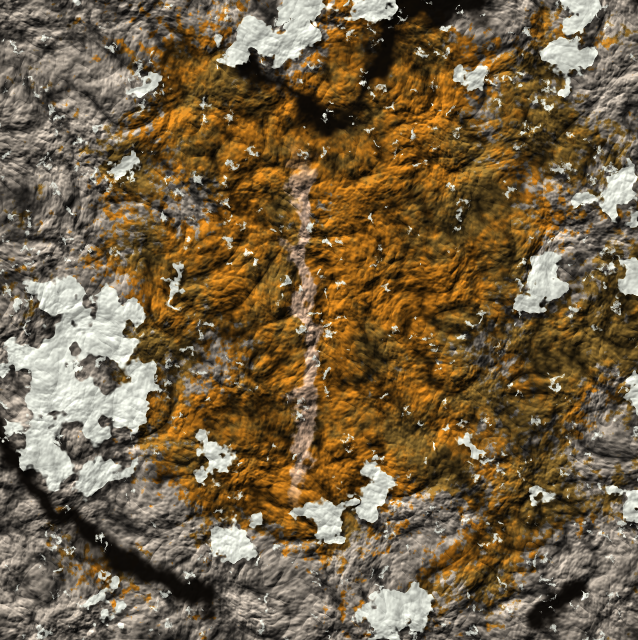
Give the GLSL for this texture, as a Shadertoy shader.

```glsl
#define ROCK vec3(0.60, 0.56, 0.51)
#define MOSS_ORANGE vec3(0.65, 0.41, 0.11)
#define MOSS_OLIVE vec3(0.45, 0.35, 0.16)
#define VEIN vec3(0.78, 0.66, 0.57)
#define LICHEN vec3(0.90, 0.91, 0.86)
#define CREVICE vec3(0.04, 0.03, 0.02)
#define LIGHT_DIR vec2(-0.45, 0.89)
#define BUMP_SCALE 12.0
#define RELIEF 0.23
#define LICHEN_CHANCE 0.42
#define FLECK_CHANCE 0.16
#define EDGE 0.003

vec2 hash2(vec2 p) {
    vec3 q = fract(p.xyx * vec3(0.1031, 0.1030, 0.0973));
    q += dot(q, q.yzx + 33.33);
    return fract((q.xx + q.yz) * q.zy);
}

float gradientNoise(vec2 p) {
    vec2 i = floor(p), f = fract(p);
    vec2 u = f * f * f * (f * (f * 6.0 - 15.0) + 10.0);
    vec2 o = vec2(0.0, 1.0);
    float a = dot(hash2(i) * 2.0 - 1.0, f);
    float b = dot(hash2(i + o.yx) * 2.0 - 1.0, f - o.yx);
    float c = dot(hash2(i + o.xy) * 2.0 - 1.0, f - o.xy);
    float d = dot(hash2(i + o.yy) * 2.0 - 1.0, f - o.yy);
    return mix(mix(a, b, u.x), mix(c, d, u.x), u.y);
}

float fbm(vec2 p) {
    float sum = 0.0, amp = 0.6;
    for (int i = 0; i < 4; i++) {
        sum += amp * gradientNoise(p);
        p = mat2(1.6, 1.2, -1.2, 1.6) * p + 17.3;
        amp *= 0.5;
    }
    return sum;
}

vec2 warp(vec2 p, float scale, float amount) {
    return p + amount * vec2(fbm(p * scale + 41.0), fbm(p * scale + 83.0));
}

// Broad lumps split by creases, with crumbly grain on top
float rockHeight(vec2 p) {
    vec2 q = p * BUMP_SCALE + 0.35 * vec2(gradientNoise(p * 9.0), gradientNoise(p * 9.0 + 31.0));
    float sum = 0.0, amp = 1.0;
    for (int i = 0; i < 5; i++) {
        float n = gradientNoise(q + 29.0);
        sum += amp * (i < 3 ? abs(n) : 0.8 * n);
        q = mat2(1.6, 1.2, -1.2, 1.6) * q + 7.7;
        amp *= 0.52;
    }
    return sum;
}

float segment(vec2 p, vec2 a, vec2 b, float radius) {
    vec2 d = b - a;
    return length(p - a - d * clamp(dot(p - a, d) / dot(d, d), 0.0, 1.0)) - radius;
}

// Distance to randomly occupied discs on a jittered grid
float scatter(vec2 p, float cells, float chance, float seed) {
    vec2 base = floor(p * cells);
    float d = 1.0;
    for (int k = 0; k < 9; k++) {
        vec2 id = base + vec2(k % 3 - 1, k / 3 - 1);
        vec2 dice = hash2(id + seed + 50.0);
        vec2 center = id + 0.15 + 0.7 * hash2(id + seed);
        float radius = mix(0.12, 0.28, dice.y);
        if (dice.x < chance) d = min(d, (length(p * cells - center) - radius) / cells);
    }
    return d;
}

// Mossy ledges overhanging the upper hollow
float ledges(vec2 p) {
    return min(segment(p, vec2(0.31, 0.76), vec2(0.42, 0.84), 0.025),
               segment(p, vec2(0.52, 0.85), vec2(0.56, 0.95), 0.028));
}

float crevices(vec2 p) {
    float d = segment(p, vec2(0.38, 0.88), vec2(0.52, 0.81), 0.024);
    d = min(d, segment(p, vec2(0.53, 0.83), vec2(0.62, 0.96), 0.024));
    d = min(d, segment(p, vec2(0.60, 0.98), vec2(0.74, 1.0), 0.03));
    d = min(d, segment(p, vec2(-0.02, 0.35), vec2(0.09, 0.18), 0.018));
    d = min(d, segment(p, vec2(0.09, 0.18), vec2(0.31, 0.07), 0.018));
    d = min(d, segment(p, vec2(0.84, 0.03), vec2(0.89, 0.07), 0.024));
    return max(d, -ledges(p));
}

float lichen(vec2 p) {
    vec2 q = warp(p, 24.0, 0.09);
    float d = scatter(q, 7.5, LICHEN_CHANCE, 11.0);
    d = max(d, 0.2 - length((q - vec2(0.48, 0.58)) * vec2(1.0, 0.55)));
    float colony = (length((q - vec2(0.12, 0.40)) / vec2(0.12, 0.17)) - 1.0) * 0.13;
    colony = max(colony, 0.11 * fbm(p * 15.0 + 5.0) - 0.008);
    d = min(d, colony);
    d = min(d, segment(q, vec2(0.38, 0.93), vec2(0.46, 0.94), 0.03));
    d = min(d, segment(q, vec2(0.59, 0.03), vec2(0.65, 0.05), 0.03));
    return min(d, scatter(warp(p, 55.0, 0.035), 52.0, FLECK_CHANCE, 71.0));
}

void mainImage(out vec4 fragColor, in vec2 fragCoord) {
    vec2 p = fragCoord / iResolution.y;
    vec2 rough = warp(p, 14.0, 0.075);
    float broad = fbm(p * 5.5 + 3.0), grain = fbm(p * 70.0);

    // Relief, creases and cast shadow
    float h = rockHeight(p);
    float slope = (h - rockHeight(p + 0.002 * LIGHT_DIR)) / (0.002 * BUMP_SCALE);
    float blocked = rockHeight(p + 0.014 * LIGHT_DIR) - h;
    float shade = clamp(0.88 + RELIEF * slope + 0.5 * grain, 0.2, 1.5);
    float crease = mix(0.3, 1.0, smoothstep(0.0, 0.3, h));
    crease *= 1.0 - 0.45 * smoothstep(0.15, 0.55, blocked);

    // Moss fanning out over grey rock
    float fan = length((p - vec2(0.57, 0.56)) / vec2(0.38, 0.40));
    float cover = 0.68 - 0.60 * fan + 1.25 * broad + 0.8 * grain;
    cover = max(cover, -12.0 * ledges(rough));
    float warmth = fbm(p * 10.0 + 60.0) + 0.6 * grain + 0.22 - 0.9 * abs(p.x - 0.5);
    vec3 moss = mix(MOSS_OLIVE, MOSS_ORANGE, smoothstep(-0.2, 0.3, warmth));
    vec3 rock = ROCK * (1.0 + 0.5 * fbm(p * 18.0 + 9.0));
    vec3 color = mix(rock, moss, smoothstep(-0.08, 0.12, cover));

    // Pale vertical vein
    float veinX = 0.472 + 0.035 * fbm(vec2(p.x, p.y * 4.0));
    float vein = abs(rough.x - veinX) - 0.012 + 0.03 * fbm(p * 40.0);
    float span = smoothstep(0.18, 0.27, p.y) * (1.0 - smoothstep(0.70, 0.79, p.y));
    float veinMask = span * (1.0 - smoothstep(-EDGE, 2.0 * EDGE, vein));
    color = mix(color, VEIN, 0.9 * veinMask);
    color *= shade * mix(crease, 1.0, 0.6 * veinMask);

    // Deep hollows, then raised crusts with a shadow beneath
    float hollow = 1.0 - smoothstep(-0.012, 0.012, crevices(rough));
    color = mix(color, CREVICE, 0.97 * hollow);
    float crust = lichen(p);
    color *= 1.0 - 0.5 * (1.0 - smoothstep(-0.006, 0.006, lichen(p + 0.010 * LIGHT_DIR)));
    vec3 crustColor = LICHEN * mix(1.0, shade, 0.4) * mix(0.8, 1.0, crease);
    color = mix(color, crustColor, 1.0 - smoothstep(-EDGE, EDGE, crust));

    fragColor = vec4(clamp(color, 0.0, 1.0), 1.0);
}
```
